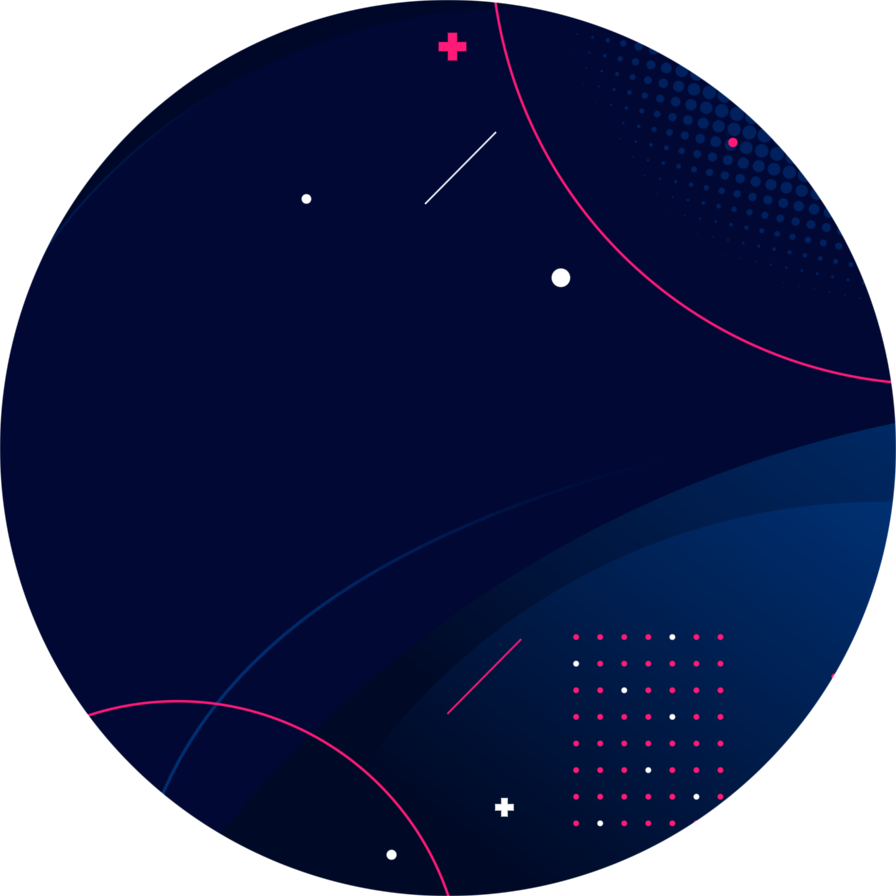
Write a three.js fragment shader that draws this background.

```glsl
// Navy disc on white with blue waves, pink arcs, halftone dots and small accents.
varying vec2 vUv;

const float SOFT = 0.0011;
const vec3 WHITE = vec3(1.0);
const vec3 PINK = vec3(1.0, 0.1, 0.47);
const vec3 NAVY = vec3(0.0, 0.031, 0.2);
const vec3 DEEP = vec3(0.0, 0.038, 0.15);
const vec3 BLUE = vec3(0.0, 0.19, 0.45);
const vec3 DOT_BLUE = vec3(0.0, 0.125, 0.37);

// Coverage of a shape from its signed distance
float fill(float d) {
  return 1.0 - smoothstep(-SOFT, SOFT, d);
}

float circle(vec2 p, vec2 center, float radius) {
  return length(p - center) - radius;
}

float ring(vec2 p, vec2 center, float radius, float halfWidth) {
  return abs(circle(p, center, radius)) - halfWidth;
}

float segment(vec2 p, vec2 a, vec2 b) {
  vec2 pa = p - a, ba = b - a;
  return length(pa - ba * clamp(dot(pa, ba) / dot(ba, ba), 0.0, 1.0));
}

float box(vec2 p, vec2 halfSize) {
  vec2 q = abs(p) - halfSize;
  return length(max(q, 0.0)) + min(max(q.x, q.y), 0.0);
}

float plusSign(vec2 p, vec2 center, float arm, float thick) {
  vec2 q = p - center;
  return min(box(q, vec2(arm, thick)), box(q, vec2(thick, arm)));
}

vec2 bezier(vec2 a, vec2 b, vec2 c, float t) {
  return mix(mix(a, b, t), mix(b, c, t), t);
}

// Brightness along a slanted gradient that falls from an upper right corner
float slope(vec2 p, vec2 corner, float reach) {
  return clamp(1.0 - dot(corner - p, vec2(0.6, 0.8)) / reach, 0.0, 1.0);
}

// Curved stroke that fades out toward its far end
float fadingCurve(vec2 p, vec2 a, vec2 b, vec2 c, float halfWidth) {
  const float STEPS = 28.0;
  float glow = 0.0;
  for (float i = -1.0; i < STEPS; i++) {
    float t = i / STEPS;
    float d = segment(p, bezier(a, b, c, t), bezier(a, b, c, t + 1.0 / STEPS));
    glow = max(glow, fill(d - halfWidth) * (1.0 - smoothstep(0.2, 1.0, t)));
  }
  return glow;
}

// Tilted lattice of dots that grow toward a center
float halftone(vec2 p, vec2 anchor, vec2 center, float spacing) {
  mat2 tilt = mat2(0.981, -0.195, 0.195, 0.981);
  vec2 q = (p - anchor) * tilt / spacing;
  vec2 cell = floor(q + 0.5);
  vec2 dotCenter = anchor + tilt * cell * spacing;
  float size = 1.0 - smoothstep(0.25, 0.425, distance(dotCenter, center));
  return fill(length(q - cell) * spacing - 0.0083 * size) * step(0.04, size);
}

// Grid of small dots, with one white dot in most rows
vec4 dotGrid(vec2 p, vec2 topLeft, vec2 spacing, float radius) {
  vec2 q = vec2(p.x - topLeft.x, topLeft.y - p.y) / spacing;
  vec2 cell = clamp(floor(q + 0.5), vec2(0.0), vec2(6.0, 7.0));
  float whiteColumn = mod(2.0 * cell.y + 4.0, 6.0) + step(4.5, cell.y);
  float isWhite = step(abs(cell.x - whiteColumn), 0.5) * step(0.5, abs(cell.y - 4.0));
  return vec4(mix(PINK, WHITE, isWhite), fill(length((q - cell) * spacing) - radius));
}

void main() {
  vec2 p = vUv;
  vec3 color = NAVY;

  // Darker rim with a faint edge at the upper left
  vec2 rimCenter = vec2(0.577, 0.342);
  color = mix(color, vec3(0.0, 0.03, 0.165), fill(0.649 - length(p - rimCenter)));
  float rimFade = 1.0 - smoothstep(0.05, 0.3, p.x);
  color = mix(color, DOT_BLUE, 0.7 * rimFade * fill(ring(p, rimCenter, 0.649, 0.0013)));

  // Layered waves at the lower right
  float outerLight = slope(p, vec2(1.0, 0.527), 0.55);
  float innerLight = slope(p, vec2(1.0, 0.44), 0.59);
  color = mix(color, mix(DEEP, BLUE, 0.8 * outerLight), fill(circle(p, vec2(1.261, -0.749), 1.3035)));
  color = mix(color, mix(DEEP, BLUE, innerLight), fill(circle(p, vec2(0.983, -0.27), 0.71)));

  // Halftone and fading blue curve
  color = mix(color, DOT_BLUE, halftone(p, vec2(0.84, 0.691), vec2(1.026, 1.053), 0.0175));
  float curve = fadingCurve(p, vec2(0.182, 0.115), vec2(0.302, 0.391), vec2(0.807, 0.503), 0.0018);
  color = mix(color, vec3(0.0, 0.18, 0.44), curve);

  // Pink arcs, stroke and dots
  float pink = ring(p, vec2(1.045, 1.068), 0.497, 0.0014);
  pink = min(pink, ring(p, vec2(0.198, -0.1016), 0.319, 0.0014));
  pink = min(pink, segment(p, vec2(0.5, 0.204), vec2(0.581, 0.286)) - 0.001);
  pink = min(pink, plusSign(p, vec2(0.505, 0.948), 0.0155, 0.0052));
  pink = min(pink, circle(p, vec2(0.818, 0.841), 0.0052));
  pink = min(pink, circle(p, vec2(0.931, 0.245), 0.003));
  color = mix(color, PINK, fill(pink));

  // White stroke, plus and dots
  float white = segment(p, vec2(0.475, 0.773), vec2(0.553, 0.852)) - 0.0009;
  white = min(white, plusSign(p, vec2(0.563, 0.099), 0.0104, 0.0037));
  white = min(white, circle(p, vec2(0.342, 0.778), 0.0054));
  white = min(white, circle(p, vec2(0.626, 0.69), 0.0104));
  white = min(white, circle(p, vec2(0.437, 0.046), 0.0056));
  color = mix(color, WHITE, fill(white));

  vec4 grid = dotGrid(p, vec2(0.643, 0.289), vec2(0.02685, 0.0297), 0.0032);
  color = mix(color, grid.rgb, grid.a);

  // Round frame
  gl_FragColor = vec4(mix(WHITE, color, fill(circle(p, vec2(0.5), 0.5))), 1.0);
}
```
